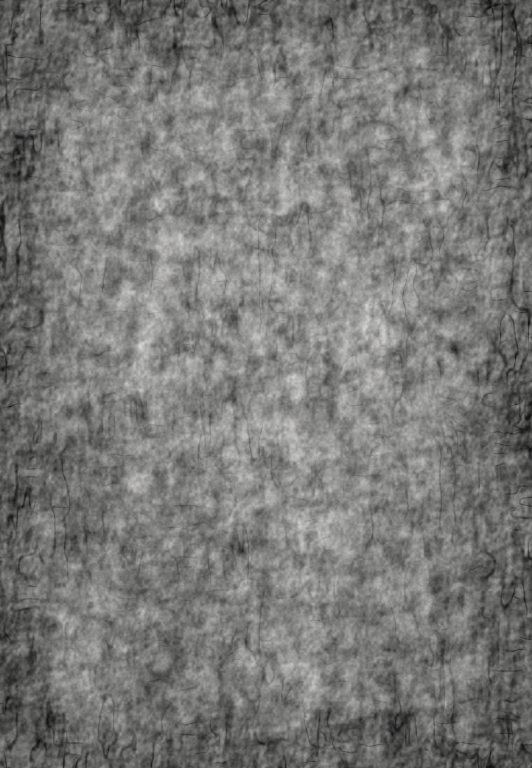
This texture is drawn by a Shadertoy shader. Its source:

```glsl
// Weathered grey bark: soft mottling, vertical streaks, fine cracks and dark rims.
#define BASE_TONE 0.488
#define RIM_DARKEN 0.15
#define GLOW 0.12
#define BLOTCH_SCALE 40.0
#define BLOTCH_CONTRAST 0.17
#define CLOUD_CONTRAST 0.07
#define STREAK_CONTRAST 0.045
#define GRAIN_CONTRAST 0.085
#define RELIEF 0.15
#define CRACK_DEPTH 0.19
#define WARM_TINT vec3(1.002, 1.0, 0.994)

float hash(vec2 p) {
    vec3 q = fract(vec3(p.xyx) * 0.1031);
    q += dot(q, q.yzx + 33.33);
    return fract((q.x + q.y) * q.z);
}

// Smooth value noise in -1..1
float noise(vec2 p) {
    vec2 cell = floor(p), f = fract(p);
    f = f * f * (3.0 - 2.0 * f);
    float low = mix(hash(cell), hash(cell + vec2(1, 0)), f.x);
    float high = mix(hash(cell + vec2(0, 1)), hash(cell + vec2(1, 1)), f.x);
    return 2.0 * mix(low, high, f.y) - 1.0;
}

// Rotated octaves hide the noise grid
float fbm(vec2 p) {
    const mat2 turn = mat2(1.6, 1.2, -1.2, 1.6);
    float sum = 0.0, weight = 0.6;
    for (int i = 0; i < 4; i++) {
        sum += weight * noise(p);
        p = turn * p + 17.3;
        weight *= 0.5;
    }
    return sum;
}

// Thin dark line along the zero level of a field
float line(float field, float width) {
    return 1.0 - smoothstep(0.0, width, abs(field));
}

// Height of the flaky bark plates
float barkHeight(vec2 p) {
    float plates = noise(p * vec2(80, 24)) + 0.7 * noise(p * vec2(45, 95) + 9.0);
    return plates + 0.5 * noise(p * vec2(150, 110) + 3.0);
}

float verticalCracks(vec2 p) {
    float field = noise(p * vec2(44, 11)) + 0.5 * noise(p * vec2(95, 34) + 4.0);
    float patches = smoothstep(-0.4, 0.4, noise(p * vec2(24, 13) + 31.0));
    return line(field, 0.3) * patches;
}

float crossCracks(vec2 p) {
    float field = noise(p * vec2(17, 52) + 53.0) + 0.4 * noise(p * vec2(60, 90));
    float patches = smoothstep(0.0, 0.5, noise(p * vec2(34, 26) + 71.0));
    return line(field, 0.25) * patches;
}

void mainImage(out vec4 fragColor, in vec2 fragCoord) {
    vec2 p = fragCoord / iResolution.x;
    vec2 size = iResolution.xy / iResolution.x;
    vec2 warped = p + 0.006 * vec2(fbm(p * 17.0), fbm(p * 19.0 + 40.0));

    // Ragged dark rim and a broad bright centre
    vec2 edge = min(p, size - p) + 0.035 * fbm(p * vec2(14, 7) + 5.0);
    float rim = 1.0 - smoothstep(-0.01, 0.16, edge.x) * smoothstep(-0.06, 0.2, edge.y);
    vec2 fromCentre = (p - size * vec2(0.55, 0.58)) / vec2(0.36, 0.5);
    float tone = BASE_TONE - RIM_DARKEN * rim + GLOW * exp(-dot(fromCentre, fromCentre));

    // Soft mottling, strongest inside the rim
    vec2 tilted = mat2(0.9, 0.4, -0.4, 0.9) * warped;
    float blotches = fbm(tilted * BLOTCH_SCALE) + 0.3 * noise(tilted * BLOTCH_SCALE * 1.6 + 60.0);
    tone += BLOTCH_CONTRAST * blotches * mix(1.0, 0.6, rim);
    tone += CLOUD_CONTRAST * fbm(p * vec2(7, 5) + 23.0);
    tone += STREAK_CONTRAST * noise(warped * vec2(56, 9) + 12.0);

    // Embossed plates and cracks, crisper towards the rim
    float crispness = mix(0.5, 1.0, rim);
    float slope = barkHeight(warped) - barkHeight(warped + vec2(0.003, -0.003));
    tone += RELIEF * crispness * clamp(slope, -0.9, 0.9);
    float cracks = max(verticalCracks(warped), 0.8 * crossCracks(warped));
    tone -= CRACK_DEPTH * crispness * cracks;

    // Fine fibrous grain
    tone += GRAIN_CONTRAST * (0.6 * noise(p * vec2(190, 140)) + 0.4 * noise(p * 260.0 + 8.0));

    fragColor = vec4(clamp(tone, 0.08, 0.82) * WARM_TINT, 1.0);
}
```
